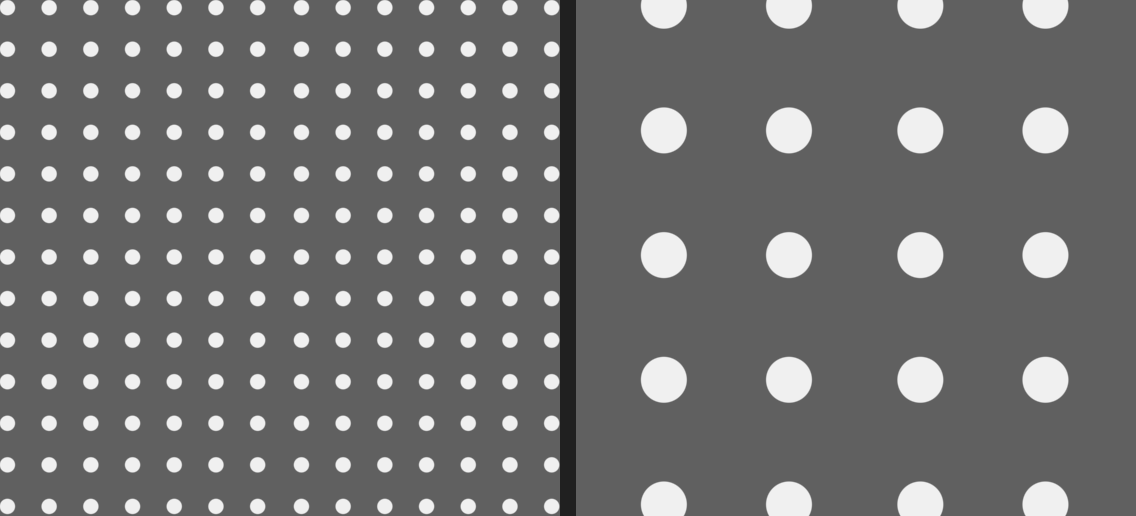
Left: the whole. Right: its middle third, enlarged.
Give the GLSL for this pattern, as a Shadertoy shader.

```glsl
// Grid of pale round dots on flat grey, with a slightly wider gap at the centre.

// Signed distance to the nearest dot of a grid whose first dot sits at firstDot.
float dotGrid(vec2 p, vec2 firstDot, vec2 pitch, float radius) {
    vec2 q = p - firstDot;
    return length(q - pitch * round(q / pitch)) - radius;
}

void mainImage(out vec4 fragColor, in vec2 fragCoord) {
    // Canvas is 512 units wide, measured from the top left
    float unit = 512.0 / iResolution.x;
    vec2 p = vec2(fragCoord.x, iResolution.y - fragCoord.y) * unit;

    // The right half is nudged outwards, which widens the middle gap
    p.x -= 1.9 * step(256.0, p.x);

    float d = dotGrid(p, vec2(6.8, 7.0), vec2(38.13, 38.0), 7.0);
    float coverage = 1.0 - smoothstep(-0.9 * unit, 0.9 * unit, d);

    vec3 color = mix(vec3(0.378), vec3(0.94), coverage);
    fragColor = vec4(color, 1.0);
}
```
